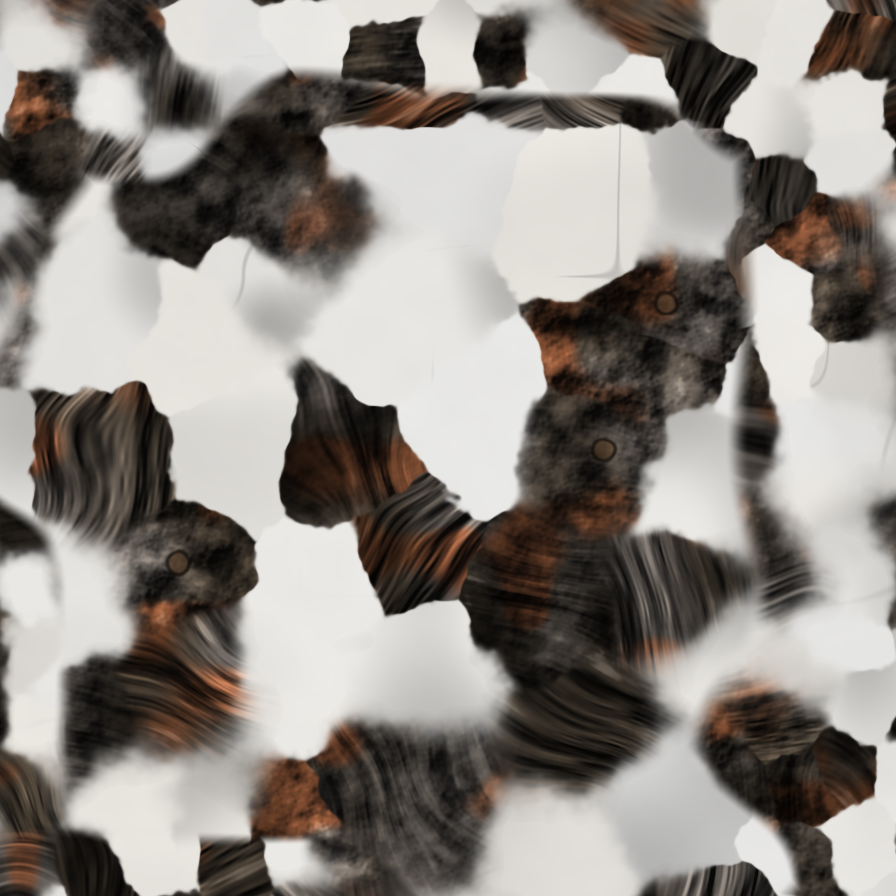
A WebGL 2 fragment shader for this texture:

```glsl
#version 300 es
precision highp float;
// A collage of torn pale sheets and dark, folded, bark-like pieces.
// Jittered Voronoi cells form the patches; their soft weights give seams that
// run from crisp to blurred. Smaller patches crowd the canvas borders.
uniform vec2 u_resolution;
out vec4 fragColor;

float hash(vec2 p) {
    return fract(sin(dot(p, vec2(127.1, 311.7))) * 43758.5453);
}

float noise(vec2 p) {
    vec2 i = floor(p), f = fract(p);
    f = f * f * (3.0 - 2.0 * f);
    return mix(mix(hash(i), hash(i + vec2(1, 0)), f.x),
               mix(hash(i + vec2(0, 1)), hash(i + vec2(1, 1)), f.x), f.y);
}

float fbm(vec2 p) {
    float sum = 0.0, amp = 0.5;
    for (int i = 0; i < 4; i++) {
        sum += amp * noise(p);
        p = mat2(1.6, 1.2, -1.2, 1.6) * p + 7.3;
        amp *= 0.5;
    }
    return sum;
}

// Stretched noise that keeps its direction, for layered folds
float grain(vec2 p) {
    return 0.55 * noise(p) + 0.28 * noise(p * 2.1 + 3.7) + 0.17 * noise(p * 4.3 + 9.1);
}

float relief(vec2 p, float seed, float layered) {
    float angle = seed * 6.28;
    vec2 bend = vec2(noise(p * 11.0 + seed * 31.0), noise(p * 9.0 - seed * 23.0));
    vec2 q = mat2(cos(angle), sin(angle), -sin(angle), cos(angle)) * (p + 0.07 * bend);
    float folds = grain(q * vec2(9.0, 62.0) + seed * 17.0);
    float rough = fbm(p * 32.0 + seed * 17.0);
    return mix(rough, folds, layered);
}

// Dark material: lit relief, rusty stains and an occasional round knot
vec3 barkColor(vec2 p, vec2 site, float seed, float size) {
    float layered = smoothstep(0.3, 0.7, fract(seed * 13.7)) * 0.9;
    float h = relief(p, seed, layered);
    float lit = h - relief(p + vec2(-0.0021, 0.0024), seed, layered);
    float broad = smoothstep(0.2, 0.8, noise(p * 9.0 + seed * 41.0));
    float tone = mix(0.06, 0.29, 0.5 * fract(seed * 29.3) + 0.5 * broad);
    float value = tone * max(0.35 + 1.3 * smoothstep(0.25, 0.72, h) + 3.5 * lit, 0.15);
    vec3 color = value * mix(vec3(1.12, 0.97, 0.8), vec3(1.06, 0.99, 0.93), broad);
    float rust = smoothstep(0.62, 0.85, noise(p * 15.0 + seed * 57.0));
    color = mix(color, value * vec3(1.75, 0.92, 0.5), 0.7 * rust);
    color += 0.16 * smoothstep(0.66, 0.8, h) * vec3(1.0, 0.95, 0.9);

    float radius = size * 0.085;
    float r = length(p - site) + 0.003 * (noise(p * 90.0) - 0.5);
    float hasKnot = step(0.68, fract(seed * 71.9));
    float rim = 1.0 - smoothstep(0.0, 0.004, abs(r - radius));
    float disc = 1.0 - smoothstep(radius - 0.002, radius + 0.001, r);
    color = mix(color, vec3(0.31, 0.23, 0.16) * (0.5 + h), 0.75 * disc * hasKnot);
    return mix(color, vec3(0.06, 0.045, 0.03), 0.7 * rim * hasKnot);
}

// Pale material: smooth shading with rare thin creases
vec3 paperColor(vec2 p, float seed) {
    float shade = smoothstep(0.5, 0.95, noise(p * 6.0 + seed * 37.0));
    float value = 0.87 + 0.05 * fract(seed * 19.1) - 0.33 * shade * fract(seed * 47.3);
    value += 0.02 * (fbm(p * 24.0) - 0.5);
    float field = noise(p * 8.0 + seed * 11.0);
    float crease = 1.0 - smoothstep(0.0, 0.018, abs(field - 0.5));
    value -= 0.13 * crease * smoothstep(0.65, 0.85, noise(p * 7.0 + seed * 83.0));
    return value * mix(vec3(1.015, 1.0, 0.972), vec3(1.0, 1.0, 0.995), fract(seed * 5.7));
}

vec2 cellSite(vec2 cell) {
    return cell + 0.5 + 0.84 * (vec2(hash(cell + 3.1), hash(cell + 8.7)) - 0.5);
}

// Blend of all cells whose sites are nearly as close as the nearest one
vec3 patches(vec2 p, vec2 torn, float scale, float blur) {
    vec2 q = torn * scale, base = floor(q);
    float nearest = 9.0;
    for (int k = 0; k < 25; k++) {
        vec2 cell = base + vec2(k % 5 - 2, k / 5 - 2);
        nearest = min(nearest, length(q - cellSite(cell)));
    }
    vec3 sum = vec3(0.0);
    float total = 0.0;
    for (int k = 0; k < 25; k++) {
        vec2 cell = base + vec2(k % 5 - 2, k / 5 - 2);
        vec2 site = cellSite(cell);
        float weight = exp((nearest - length(q - site)) / (blur * scale));
        if (weight < 0.015) continue;
        float seed = hash(cell + 21.3);
        float parity = mod(cell.x + cell.y, 2.0) - 0.5;
        bool dark = hash(cell + 47.9) < 0.55 + 0.4 * parity;
        vec3 color = dark ? barkColor(p, site / scale, seed, 1.0 / scale) : paperColor(p, seed);
        sum += weight * color;
        total += weight;
    }
    return sum / total;
}

void main() {
    vec2 p = gl_FragCoord.xy / u_resolution;
    vec2 torn = p + 0.05 * (vec2(fbm(p * 17.0), fbm(p * 17.0 + 40.0)) - 0.47);
    float blur = mix(0.0013, 0.012, smoothstep(0.48, 0.85, noise(p * 8.0 + 5.0)));

    // Small patches take over towards the borders
    float border = max(max(p.x, p.y), 0.9 - min(p.x, p.y));
    float small = smoothstep(0.85, 0.88, border + 0.2 * (noise(p * 6.0 + 60.0) - 0.5));
    vec3 color = vec3(0.0);
    if (small < 1.0) color += (1.0 - small) * patches(p, torn, 7.0, blur);
    if (small > 0.0) color += small * patches(p, torn + 3.0, 13.0, blur);
    fragColor = vec4(color, 1.0);
}
```
